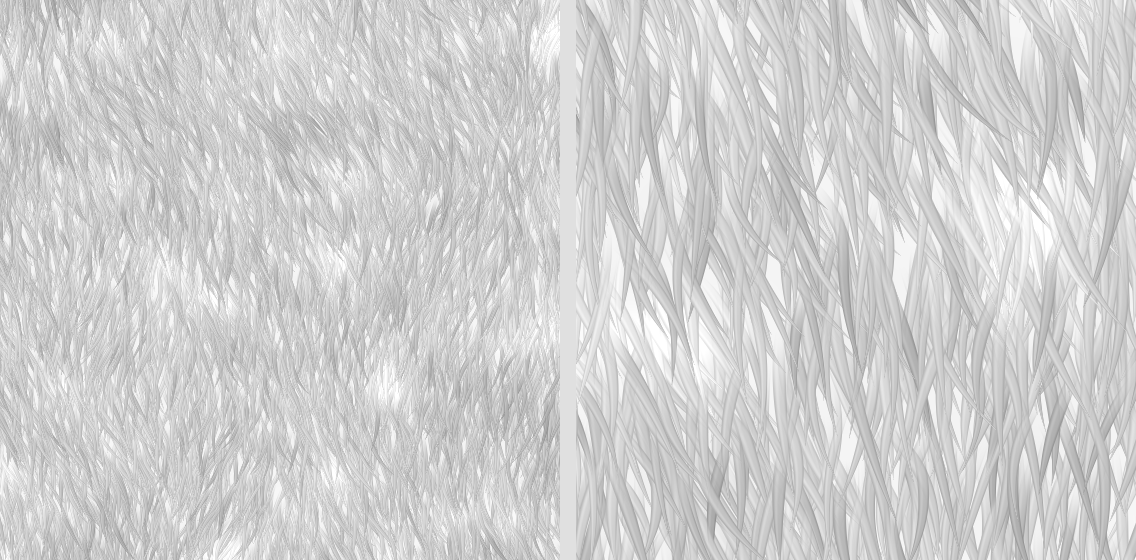
Left, the full canvas; right, a detail of the centre.
Write a Shadertoy shader that draws this texture.

```glsl
// Pale grey fur: layered, curved, tapering strands combed downwards with soft light and dark patches.

vec4 hash4(vec3 p) {
    vec4 q = fract(p.xyzx * vec4(0.1031, 0.1030, 0.0973, 0.1099));
    q += dot(q, q.wzxy + 33.33);
    return fract((q.xxyz + q.yzzw) * q.zywx);
}

float valueNoise(vec2 p, float seed) {
    vec2 i = floor(p), f = fract(p);
    f = f * f * (3.0 - 2.0 * f);
    float a = hash4(vec3(i, seed)).x;
    float b = hash4(vec3(i + vec2(1, 0), seed)).x;
    float c = hash4(vec3(i + vec2(0, 1), seed)).x;
    float d = hash4(vec3(i + vec2(1, 1), seed)).x;
    return mix(mix(a, b, f.x), mix(c, d, f.x), f.y);
}

// Soft tonal patches: mostly even, with dark hollows and white crests
float patchTone(vec2 p) {
    float n = valueNoise(p * vec2(10.0, 13.0) + 20.0, 71.0);
    return 0.08 * (n - 0.5) + 0.13 * smoothstep(0.72, 0.98, n) - 0.03 * smoothstep(0.3, 0.05, n);
}

// Paints one strand over the grey value below it
float paintStrand(float below, vec2 p, vec2 centre, vec4 rnd, float depth, float pixel) {
    vec2 q = p - centre;
    if (abs(q.x) > 0.058 || abs(q.y) > 0.065) return below;

    // Combing direction, then coordinates along and across the strand
    float lean = (valueNoise(centre * 5.0 + 40.0, 13.0) - 0.43) * 1.0 + (rnd.x - 0.5) * 0.8;
    vec2 dir = vec2(sin(lean), -cos(lean));
    float len = mix(0.07, 0.115, rnd.y);
    float u = dot(q, dir) / len + 0.5;
    if (u <= 0.0 || u >= 1.0) return below;
    float bow = (rnd.z - 0.5) * 0.022;
    float across = dot(q, vec2(-dir.y, dir.x)) - bow * (2.0 * u - 1.0) * (2.0 * u - 1.0);

    // Full near the root, pointed at the tip
    float halfWidth = mix(0.0026, 0.0042, rnd.w) * 2.6 * sqrt(u) * (1.0 - u);
    float cover = clamp((halfWidth - abs(across)) / pixel + 0.5, 0.0, 1.0);
    if (cover <= 0.0) return below;

    // Even body, thin highlight, dark rim and tip, a few darker strands
    float side = clamp(across / max(halfWidth, 0.0001), -1.0, 1.0);
    float grey = 0.822 + patchTone(centre) + 0.065 * (1.0 - depth);
    float pick = fract(rnd.x * 7.0 + rnd.w * 5.0);
    grey += 0.03 * (pick - 0.5) - 0.11 * pow(1.0 - pick, 5.0);
    grey += 0.04 * smoothstep(0.4, 0.0, abs(side + 0.35));
    grey -= 0.02 * side + 0.11 * smoothstep(0.5, 1.0, abs(side)) + 0.05 * u * u;
    return mix(below, grey, cover * 0.96 * smoothstep(0.02, 0.5, u));
}

void mainImage(out vec4 fragColor, in vec2 fragCoord) {
    vec2 p = fragCoord / iResolution.y;
    float pixel = 1.0 / iResolution.y;
    vec2 grid = vec2(36.0, 12.0);

    // Bright undercoat
    float grey = 0.96 + 0.4 * patchTone(p);

    // Coat layers, painted upwards so that tips lie over the roots below
    for (int layer = 0; layer < 15; layer++) {
        float seed = float(layer);
        vec2 shift = hash4(vec3(seed, 5.0, 9.0)).xy;
        vec2 cell = floor(p * grid + shift);
        for (int y = -1; y <= 1; y++) {
            for (int x = -2; x <= 2; x++) {
                vec2 id = cell + vec2(x, y);
                vec2 jitter = hash4(vec3(id + 60.0, seed + 31.0)).xy;
                vec4 rnd = hash4(vec3(id + 90.0, seed + 3.0));
                vec2 centre = (id + jitter - shift) / grid;
                grey = paintStrand(grey, p, centre, rnd, seed / 14.0, pixel);
            }
        }
    }

    fragColor = vec4(vec3(clamp(grey, 0.0, 1.0)), 1.0);
}
```
